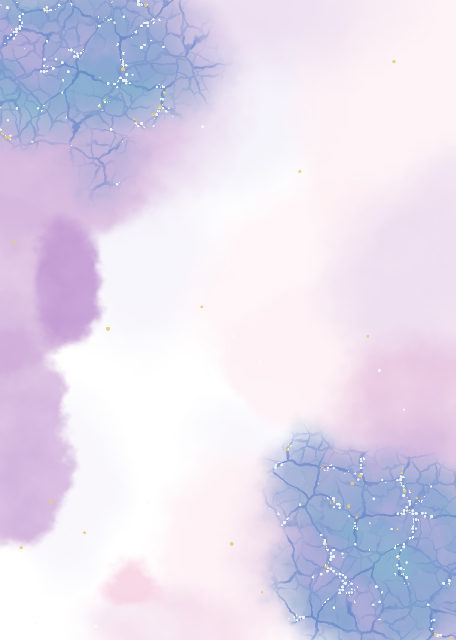
This background is drawn by a WebGL 2 fragment shader. Its source:

```glsl
#version 300 es
precision highp float;
// Pastel watercolour paper: ragged mauve and blush washes around a white
// diagonal, with two blue ink pools in opposite corners. Washes are noise-warped
// ellipses; ink veins are cell borders, dusted with white and gold flecks.
uniform vec2 u_resolution;
out vec4 fragColor;

const vec3 MAUVE = vec3(0.84, 0.72, 0.87);
const vec3 PURPLE = vec3(0.74, 0.58, 0.82);
const vec3 LILAC = vec3(0.92, 0.86, 0.94);
const vec3 MIST = vec3(0.95, 0.94, 0.98);
const vec3 BLUSH = vec3(0.995, 0.945, 0.96);
const vec3 ROSE = vec3(0.97, 0.83, 0.89);
const vec3 INK_BLUE = vec3(0.52, 0.65, 0.82);
const vec3 INK_TEAL = vec3(0.50, 0.70, 0.81);
const vec3 INK_VIOLET = vec3(0.67, 0.67, 0.85);
const vec3 VEIN = vec3(0.38, 0.51, 0.78);
const vec3 GOLD = vec3(0.91, 0.80, 0.50);

vec2 hash2(vec2 p) {
  vec3 q = fract(p.xyx * vec3(0.1031, 0.1030, 0.0973));
  q += dot(q, q.yzx + 33.33);
  return fract((q.xx + q.yz) * q.zy);
}

float slope(vec2 cell, vec2 offset) {
  return dot(hash2(cell + 50.0) * 2.0 - 1.0, offset);
}

float gradientNoise(vec2 p) {
  vec2 i = floor(p), f = fract(p);
  vec2 u = f * f * f * (f * (f * 6.0 - 15.0) + 10.0);
  vec2 e = vec2(1.0, 0.0);
  return mix(mix(slope(i, f), slope(i + e, f - e), u.x),
             mix(slope(i + e.yx, f - e.yx), slope(i + e.xx, f - e.xx), u.x), u.y);
}

float fbm(vec2 p) {
  float sum = 0.0, gain = 0.6;
  for (int i = 0; i < 5; i++) {
    sum += gain * gradientNoise(p);
    p = mat2(1.6, 1.2, -1.2, 1.6) * p + 7.3;
    gain *= 0.52;
  }
  return sum;
}

// Coverage of an ellipse whose rim fades over +-soft.
float blob(vec2 p, vec2 centre, vec2 radius, float soft) {
  float d = (length((p - centre) / radius) - 1.0) * min(radius.x, radius.y);
  return 1.0 - smoothstep(-soft, soft, d);
}

vec3 wash(vec3 base, vec2 p, vec2 centre, vec2 radius, float soft, vec3 tint, float opacity) {
  return mix(base, tint, blob(p, centre, radius, soft) * opacity);
}

// x: distance to the nearest cell border, y: random value of the cell.
vec2 cellBorder(vec2 p) {
  vec2 home = floor(p), nearest = vec2(0.0), id = home;
  float best = 9.0, border = 9.0;
  for (int k = 0; k < 9; k++) {
    vec2 cell = home + vec2(k % 3 - 1, k / 3 - 1);
    vec2 r = cell + hash2(cell) - p;
    if (dot(r, r) < best) { best = dot(r, r); nearest = r; id = cell; }
  }
  for (int k = 0; k < 25; k++) {
    vec2 cell = floor(id) + vec2(k % 5 - 2, k / 5 - 2);
    vec2 r = cell + hash2(cell) - p, gap = r - nearest;
    if (dot(gap, gap) > 0.0001) border = min(border, dot(0.5 * (r + nearest), normalize(gap)));
  }
  return vec2(border, hash2(id + 9.0).x);
}

float line(float d, float width, float pixel) {
  return 1.0 - smoothstep(width, width + 1.5 * pixel, d);
}

// Scattered round flecks; density is the chance that a grid cell holds one.
float flecks(vec2 p, float scale, float density, float pixel) {
  vec2 cell = floor(p * scale), pick = hash2(cell + 17.0);
  float d = length(fract(p * scale) - 0.35 - 0.3 * hash2(cell));
  float size = 0.18 + 0.25 * pick.y;
  return step(pick.x, density) * (1.0 - smoothstep(size, size + pixel * scale, d));
}

// Mauve on the left, blush and lilac on the right, rose along the foot.
vec3 paper(vec2 p, float grain) {
  vec3 c = vec3(1.0);
  c = wash(c, p, vec2(0.34, 0.87), vec2(0.18, 0.17), 0.07, MIST, 0.75);
  c = wash(c, p, vec2(0.22, 0.60), vec2(0.11, 0.13), 0.05, MIST, 0.60);
  c = wash(c, p, vec2(0.10, 0.24), vec2(0.09, 0.14), 0.03, MIST, 0.50);
  c = wash(c, p, vec2(0.37, 0.32), vec2(0.07, 0.05), 0.03, MIST, 0.50);
  c = wash(c, p, vec2(0.68, 0.79), vec2(0.22, 0.31), 0.025, BLUSH, 0.85);
  c = wash(c, p, vec2(0.56, 0.53), vec2(0.25, 0.18), 0.03, BLUSH, 0.65);
  c = wash(c, p, vec2(0.53, 0.44), vec2(0.18, 0.12), 0.01, BLUSH, 0.75);
  c = wash(c, p, vec2(0.40, 0.99), vec2(0.17, 0.09), 0.07, LILAC, 0.8);
  c = wash(c, p, vec2(0.67, 0.56), vec2(0.14, 0.15), 0.06, LILAC, 0.80 + grain);
  c = wash(c, p, vec2(0.72, 0.72), vec2(0.07, 0.05), 0.03, LILAC, 0.5);
  c = wash(c, p, vec2(0.67, 0.38), vec2(0.14, 0.09), 0.03, mix(MAUVE, ROSE, 0.5), 0.75 + grain);
  c = wash(c, p, vec2(0.37, 0.14), vec2(0.12, 0.15), 0.03, BLUSH, 0.9);
  c = wash(c, p, vec2(0.27, 0.02), vec2(0.13, 0.07), 0.03, mix(ROSE, LILAC, 0.5), 0.6 + grain);
  c = wash(c, p, vec2(0.21, 0.085), vec2(0.042, 0.033), 0.012, ROSE, 0.85);
  c = wash(c, p, vec2(0.64, 0.16), vec2(0.22, 0.19), 0.07, MAUVE, 0.85 + grain);
  c = wash(c, p, vec2(0.06, 0.87), vec2(0.28, 0.22), 0.06, MAUVE, 0.80 + grain);
  c = wash(c, p, vec2(0.08, 0.72), vec2(0.16, 0.09), 0.02, MAUVE, 0.75 + grain);
  c = wash(c, p, vec2(0.01, 0.55), vec2(0.145, 0.14), 0.01, MAUVE, 0.85 + grain);
  c = wash(c, p, vec2(0.0, 0.32), vec2(0.115, 0.17), 0.01, mix(MAUVE, PURPLE, 0.25), 0.80 + grain);
  return wash(c, p, vec2(0.105, 0.56), vec2(0.055, 0.10), 0.012, PURPLE, 0.65 + grain);
}

float inkPools(vec2 p) {
  float top = max(blob(p, vec2(0.10, 0.91), vec2(0.21, 0.12), 0.05),
                  0.45 * blob(p, vec2(0.16, 0.75), vec2(0.05, 0.05), 0.04));
  float foot = max(blob(p, vec2(0.61, 0.12), vec2(0.16, 0.15), 0.05),
                   0.75 * blob(p, vec2(0.48, 0.23), vec2(0.055, 0.085), 0.03));
  return max(max(top, foot), 0.65 * blob(p, vec2(0.58, 0.25), vec2(0.08, 0.04), 0.03));
}

void main() {
  vec2 p = gl_FragCoord.xy / u_resolution.y;
  float pixel = 1.0 / u_resolution.y;
  vec2 drift = vec2(fbm(p * 7.0), fbm(p * 7.0 + 31.0));
  vec2 fray = vec2(fbm(p * 36.0 + 5.0), fbm(p * 36.0 + 63.0));
  vec2 ragged = p + 0.06 * drift + 0.018 * fray;
  vec3 colour = paper(ragged, 0.35 * fbm(p * 13.0 + 80.0));

  // Ink body, tinted per cell and by slow noise.
  float ink = inkPools(ragged);
  vec2 bent = p + 0.05 * drift + 0.012 * fray;
  vec2 large = cellBorder(bent * 17.0), small = cellBorder(bent * 34.0 + 8.0);
  float hue = fbm(p * 9.0 + 12.0);
  vec3 tint = mix(INK_BLUE, INK_TEAL, smoothstep(-0.05, 0.3, hue));
  tint = mix(tint, INK_VIOLET, smoothstep(0.0, 0.35, -hue) * 0.8 + 0.25 * large.y);
  colour = mix(colour, tint, ink * (0.82 + 0.15 * small.y));

  // Veins fade in and out along their length.
  float reach = smoothstep(0.08, 0.5, ink);
  float flow = smoothstep(-0.2, 0.25, fbm(p * 14.0 + 44.0));
  float veins = max(line(large.x / 17.0, 0.0008, pixel) * (0.25 + 0.5 * flow),
                    line(small.x / 34.0, 0.0003, pixel) * 0.4 * (1.0 - flow));
  colour = mix(colour, VEIN, veins * reach);

  // Flecks gather beside the large veins, gold toward the rims.
  float nearVein = 1.0 - smoothstep(0.001, 0.007, large.x / 17.0);
  float cluster = smoothstep(-0.05, 0.3, fbm(p * 18.0 + 27.0));
  float density = reach * cluster * (0.03 + 0.6 * nearVein);
  colour = mix(colour, vec3(0.96, 0.99, 1.0), 0.9 * flecks(p, 210.0, density, pixel));
  float rim = 1.0 - 0.8 * smoothstep(0.5, 1.0, ink);
  colour = mix(colour, GOLD, 0.9 * flecks(p + 0.37, 170.0, 0.4 * density * rim, pixel));
  fragColor = vec4(clamp(colour, 0.0, 1.0), 1.0);
}
```
